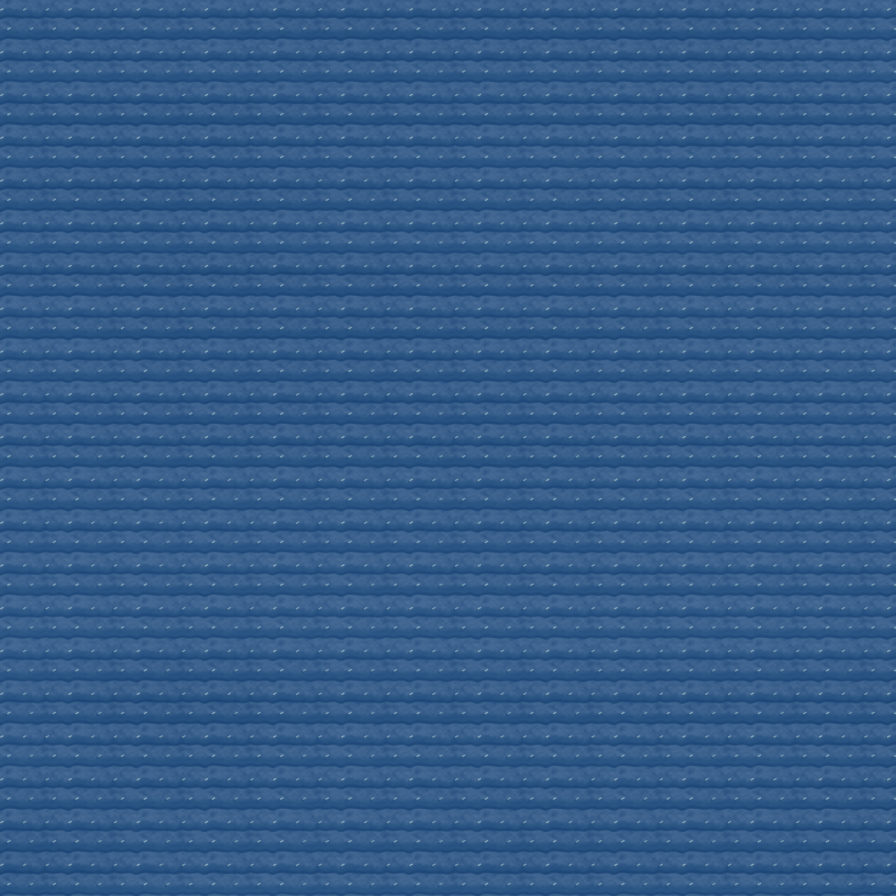
This texture is drawn by a WebGL 2 fragment shader. Its source:

```glsl
#version 300 es
precision highp float;

uniform vec2 u_resolution;
out vec4 fragColor;

float hash(vec2 p) {
    vec3 q = fract(vec3(p.xyx) * 0.1031);
    q += dot(q, q.yzx + 33.33);
    return fract((q.x + q.y) * q.z);
}

// Value noise that wraps after a whole number of cells
float tiledNoise(vec2 p, vec2 period) {
    vec2 i = floor(p);
    vec2 f = fract(p);
    f = f * f * (3.0 - 2.0 * f);
    vec2 a = mod(i, period);
    vec2 b = mod(i + 1.0, period);
    return mix(mix(hash(a), hash(vec2(b.x, a.y)), f.x),
               mix(hash(vec2(a.x, b.y)), hash(b), f.x), f.y);
}

float segmentDistance(vec2 p, vec2 halfAxis) {
    float t = clamp(dot(p, halfAxis) / dot(halfAxis, halfAxis), -1.0, 1.0);
    return length(p - halfAxis * t);
}

void main() {
    vec2 uv = gl_FragCoord.xy / u_resolution;
    float pixel = 1.0 / min(u_resolution.x, u_resolution.y);
    vec2 count = vec2(39.4, 41.9);

    // Stitch columns and ribs, with ribs counted downward
    vec2 grid = vec2(uv.x, 1.0 - uv.y) * count + vec2(0.0, 0.12);
    float odd = mod(floor(grid.y), 2.0);

    // Woven grain repeats every three stitches and two ribs
    float coarse = tiledNoise(grid * vec2(3.0, 5.0), vec2(9.0, 10.0));
    float fine = tiledNoise(grid * vec2(7.0, 8.0) + 3.7, vec2(21.0, 16.0));
    float grain = 0.5 * coarse + 0.5 * fine - 0.5;

    // Rib shading: pale crown, smooth shadow, soft wavy groove
    float wave = tiledNoise(vec2(grid.x * 3.0, 0.0), vec2(9.0, 7.0)) - 0.5;
    float depth = fract(grid.y + 0.1 * wave);
    float start = mix(0.50, 0.40, odd);
    float shadow = smoothstep(start, start + 0.30, depth)
                 * (1.0 - smoothstep(0.93, 1.0, depth));
    float groove = 1.0 - smoothstep(0.0, 0.13, abs(depth - 0.91));
    vec3 color = mix(vec3(0.226, 0.375, 0.549), vec3(0.155, 0.325, 0.508), shadow);
    color = mix(color, vec3(0.115, 0.275, 0.465), 0.75 * groove);
    color += grain * mix(0.12, 0.035, shadow) * vec3(1.0, 0.9, 0.7);

    // Slow unevenness across the cloth and between ribs
    float drift = tiledNoise(uv * 5.0, vec2(64.0)) - 0.5;
    float ribTone = hash(vec2(floor(grid.y + 0.1 * wave), 9.0)) - 0.5;
    color += 0.014 * drift + 0.012 * ribTone;

    // Faint slanted creases on the crown
    float slope = abs(fract(grid.x + 0.39 * odd) - 0.5);
    float crease = 1.0 - smoothstep(0.0, 0.12, abs(depth - 0.12 - 0.7 * slope));
    color -= 0.016 * crease * (1.0 - shadow) * (0.4 + coarse);

    // Small bright slanted stitches, staggered on alternate ribs
    float column = grid.x - mix(0.08, 0.39, odd) + 0.5;
    float kind = mod(floor(column), 3.0);
    vec2 offset = vec2(fract(column) - 0.5,
                       mix(0.56, 0.46, odd) - fract(grid.y)) / count;
    float d = segmentDistance(offset, vec2(0.0011, 0.0006));
    float stitch = 1.0 - smoothstep(0.0, 0.0010 + 0.5 * pixel, d);
    float glint = mix(0.6, 0.95, hash(vec2(kind, odd) + 5.0));
    color = mix(color, vec3(0.54, 0.67, 0.73), stitch * glint);

    // Dark notch beside each stitch
    float notch = 1.0 - smoothstep(0.0, 0.003, length(offset + vec2(0.0026, 0.0022)));
    color -= 0.03 * notch;

    fragColor = vec4(color, 1.0);
}
```
